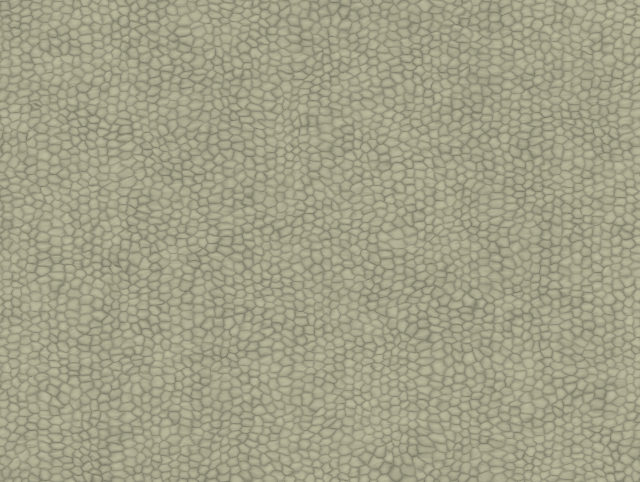
Give the GLSL for this texture, as a Shadertoy shader.

```glsl
// Woven wool cloth: small packed khaki knots with soft crevices and fine fibres.

vec2 hash22(vec2 cell) {
    vec3 h = fract(cell.xyx * vec3(0.1031, 0.1030, 0.0973));
    h += dot(h, h.yzx + 33.33);
    return fract((h.xx + h.yz) * h.zy);
}

float noise(vec2 p) {
    vec2 cell = floor(p), f = fract(p);
    f = f * f * (3.0 - 2.0 * f);
    float low = mix(hash22(cell).x, hash22(cell + vec2(1, 0)).x, f.x);
    float high = mix(hash22(cell + vec2(0, 1)).x, hash22(cell + vec2(1, 1)).x, f.x);
    return mix(low, high, f.y);
}

// Staggered columns of jittered knots: xy = offset from the nearest knot,
// z = gap to the second nearest, w = seed of the knot.
vec4 weave(vec2 p) {
    float nearest = 9.0, second = 9.0, seed = 0.0;
    vec2 offset = vec2(0);
    for (int i = -1; i <= 1; i++) {
        float column = floor(p.x) + float(i);
        float shift = 0.5 * mod(column, 2.0);
        for (int j = -1; j <= 1; j++) {
            vec2 id = vec2(column, floor(p.y - shift) + float(j));
            vec2 rnd = hash22(id + 71.0);
            vec2 d = p - id - vec2(0.5, 0.5 + shift) - (rnd - 0.5) * vec2(0.42, 0.5);
            float dist = length(d * vec2(0.92, 1.05));
            if (dist < nearest) {
                second = nearest;
                nearest = dist;
                offset = d;
                seed = rnd.x;
            } else {
                second = min(second, dist);
            }
        }
    }
    return vec4(offset, second - nearest, seed);
}

// Sparse dark slanted specks of lint.
float fleck(vec2 uv) {
    vec2 cell = floor(uv * 6.0);
    vec2 rnd = hash22(cell + 13.0);
    vec2 d = (fract(uv * 6.0) - 0.3 - 0.4 * rnd.yx) / 6.0;
    d.y += 0.35 * d.x;
    return step(0.94, rnd.x) * (1.0 - smoothstep(0.4, 1.2, length(d / vec2(0.009, 0.0035))));
}

void mainImage(out vec4 fragColor, in vec2 fragCoord) {
    vec2 uv = fragCoord / iResolution.y;

    // Uneven yarn bends the rows and columns.
    vec2 p = uv * vec2(48, 54) + 20.0;
    p += 0.9 * (vec2(noise(uv * 14.0), noise(uv * 14.0 + 40.0)) - 0.5);
    p += 0.3 * (vec2(noise(p * 1.6), noise(p * 1.6 + 90.0)) - 0.5);
    vec4 knot = weave(p);

    // Rounded knots, lit from above, with crevices of varying depth.
    float gap = sqrt(knot.z * knot.z + 0.002);
    float depth = mix(0.14, 0.24, noise(p * 0.7 + 30.0));
    float tone = 0.71 - depth * exp(-3.6 * gap);
    tone += 0.025 * knot.y + 0.03 * (knot.w - 0.5);

    // Fibres run along each knot at its own tilt.
    float tilt = 0.9 * (knot.w - 0.5) + 0.15;
    vec2 along = vec2(knot.x + tilt * knot.y, knot.y - tilt * knot.x);
    tone += 0.055 * (noise(along * vec2(1.3, 5.0) + knot.w * 300.0 + 50.0) - 0.5);
    tone += 0.025 * (noise(uv * vec2(130, 300)) - 0.5);

    // Broad uneven shading of the cloth.
    tone += 0.025 * (noise(uv * vec2(9, 5)) - 0.5);
    tone -= 0.16 * fleck(uv);

    vec3 khaki = tone * vec3(1.0, 0.99, 0.837);
    fragColor = vec4(khaki, 1.0);
}
```
